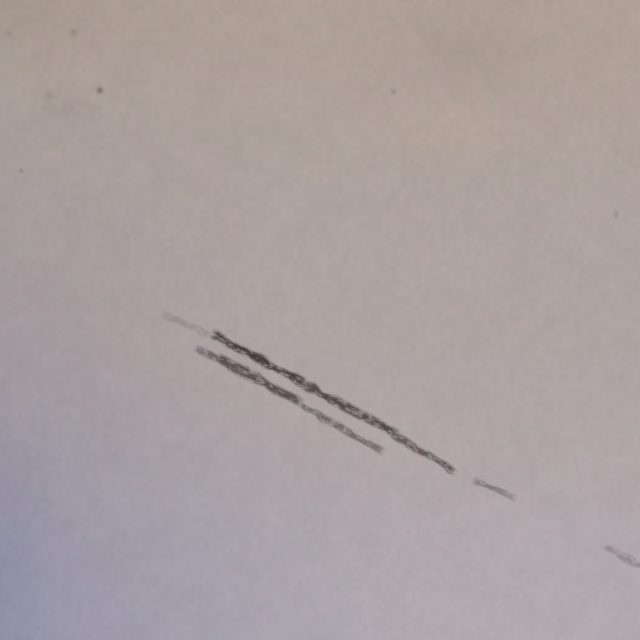
Give the GLSL for this texture, as a Shadertoy shader.

```glsl
// Pale plaster wall with soft tan to blue shading and two dark diagonal scuffs.
float hash(vec2 p) {
    p = fract(p * vec2(0.1031, 0.1137));
    p += dot(p, p.yx + 33.33);
    return fract((p.x + p.y) * p.x * 17.3);
}

float noise(vec2 p) {
    vec2 i = floor(p), f = fract(p);
    f = f * f * (3.0 - 2.0 * f);
    return mix(mix(hash(i), hash(i + vec2(1, 0)), f.x),
               mix(hash(i + vec2(0, 1)), hash(i + vec2(1, 1)), f.x), f.y);
}

float fbm(vec2 p) {
    float sum = 0.0, amp = 0.5;
    for (int i = 0; i < 4; i++) {
        sum += amp * noise(p);
        p = mat2(1.6, 1.2, -1.2, 1.6) * p + 7.1;
        amp *= 0.5;
    }
    return sum / 0.9375;
}

// Soft round blot, 1 at its centre.
float blot(vec2 p, vec2 centre, vec2 radius) {
    vec2 d = (p - centre) / radius;
    return exp(-dot(d, d));
}

// Grainy stroke from a to b with ragged sides and feathered ends.
float scuff(vec2 p, vec2 a, vec2 b, float width, float strength) {
    vec2 dir = normalize(b - a), q = p - a;
    float len = length(b - a), along = dot(q, dir);
    float across = dot(q, vec2(-dir.y, dir.x)) + 0.003 * (noise(vec2(along * 70.0, a.x * 90.0)) - 0.5);
    float halfWidth = width * (0.65 + 0.7 * noise(vec2(along * 45.0, a.y * 80.0)));
    float body = 1.0 - smoothstep(halfWidth * 0.35, halfWidth * 1.45, abs(across));
    float ends = smoothstep(-0.005, 0.009, along) * (1.0 - smoothstep(len - 0.012, len + 0.005, along));
    float grain = smoothstep(0.15, 0.68, fbm(vec2(along * 130.0, across * 260.0) + a * 300.0));
    return body * ends * strength * (0.35 + 0.65 * grain);
}

vec3 wall(vec2 p) {
    vec3 low = mix(vec3(0.60, 0.59, 0.665), vec3(0.695, 0.665, 0.69), smoothstep(-0.1, 0.75, p.x));
    vec3 middle = mix(vec3(0.64, 0.605, 0.62), vec3(0.685, 0.642, 0.633), smoothstep(-0.05, 0.5, p.x));
    vec3 high = mix(vec3(0.675, 0.625, 0.59), vec3(0.685, 0.63, 0.59), p.x);
    vec3 col = mix(low, middle, smoothstep(0.0, 0.55, p.y));
    col = mix(col, high, smoothstep(0.5, 1.02, p.y));
    col -= vec3(0.045, 0.035, 0.015) * blot(p, vec2(-0.02, 0.12), vec2(0.10, 0.22));
    col -= 0.03 * blot(p, vec2(0.0, 1.0), vec2(0.16, 0.10));
    col -= 0.022 * blot(p, vec2(0.74, 0.92), vec2(0.09, 0.06));
    col += vec3(0.018, 0.014, 0.0) * blot(p, vec2(0.70, 0.80), vec2(0.08, 0.04));
    // Cloudy mottling and fine tinted grain
    col += 0.022 * (fbm(p * 28.0) - 0.5) + 0.03 * (fbm(p * vec2(130.0, 100.0)) - 0.5);
    col += vec3(0.012, -0.004, 0.008) * (noise(p * 75.0 + 40.0) - 0.5);
    return col;
}

void mainImage(out vec4 fragColor, in vec2 fragCoord) {
    vec2 p = fragCoord / iResolution.xy;
    vec3 col = wall(p);

    // Upper scuff, then its broken tail towards the right edge
    float mark = scuff(p, vec2(0.332, 0.478), vec2(0.478, 0.399), 0.0066, 0.92);
    mark = max(mark, scuff(p, vec2(0.465, 0.405), vec2(0.622, 0.320), 0.0072, 0.80));
    mark = max(mark, scuff(p, vec2(0.608, 0.325), vec2(0.712, 0.262), 0.0055, 0.65));
    mark = max(mark, scuff(p, vec2(0.740, 0.250), vec2(0.806, 0.221), 0.0050, 0.38));
    mark = max(mark, scuff(p, vec2(0.944, 0.147), vec2(1.020, 0.107), 0.0060, 0.27));
    mark = max(mark, scuff(p, vec2(0.254, 0.510), vec2(0.330, 0.475), 0.0055, 0.16));

    // Lower scuff, fading out to the right
    mark = max(mark, scuff(p, vec2(0.306, 0.455), vec2(0.352, 0.434), 0.0055, 0.55));
    mark = max(mark, scuff(p, vec2(0.338, 0.442), vec2(0.472, 0.370), 0.0075, 0.74));
    mark = max(mark, scuff(p, vec2(0.468, 0.369), vec2(0.598, 0.293), 0.0058, 0.52));

    // Small specks and smudges
    mark += 0.42 * blot(p, vec2(0.156, 0.859), vec2(0.005));
    mark += 0.18 * blot(p, vec2(0.115, 0.949), vec2(0.006));
    mark += 0.12 * blot(p, vec2(0.076, 0.851), vec2(0.007));
    mark += 0.12 * blot(p, vec2(0.013, 0.948), vec2(0.006));
    mark += 0.18 * blot(p, vec2(0.033, 0.733), vec2(0.004));
    mark += 0.18 * blot(p, vec2(0.615, 0.857), vec2(0.004));
    mark += 0.16 * blot(p, vec2(0.963, 0.664), vec2(0.003, 0.006));
    mark += 0.10 * blot(p, vec2(0.110, 0.830), vec2(0.035, 0.015)) * fbm(p * 90.0);

    col = mix(col, vec3(0.23, 0.20, 0.205), clamp(mark, 0.0, 1.0));
    fragColor = vec4(col, 1.0);
}
```
